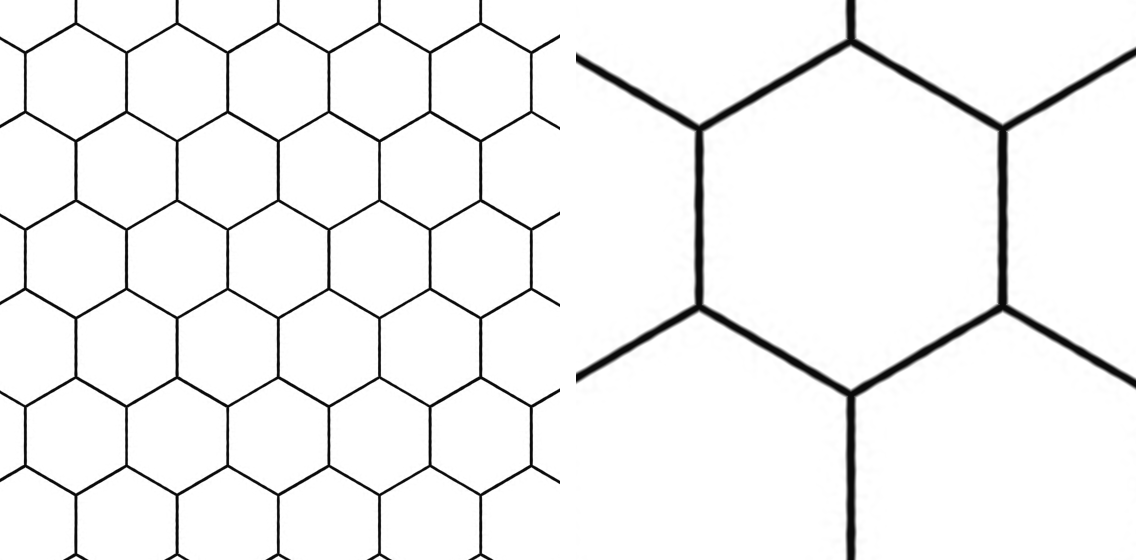
Left, the full canvas; right, a detail of the centre.
A Shadertoy shader for this pattern:

```glsl
const vec2  PITCH = vec2(0.1807, 0.1580);    // column and row spacing
const vec2  CENTRE = vec2(0.4970, 0.5370);   // centre of one cell
const float HALF_WIDTH = 0.0025;
const float SOFTNESS = 0.0014;               // blur of the line edge
const float EDGE_VARIATION = 0.10;           // width change from edge to edge
const float WOBBLE = 0.0005;                 // roughness along a line
const float WOBBLE_SCALE = 110.0;
const float SPECKLE = 0.05;                  // faint grey grain beside lines
const float SPECKLE_SCALE = 190.0;
const float SPECKLE_REACH = 0.026;
const vec3  PAPER = vec3(1.0);
const vec3  INK = vec3(0.04);
const float ROOT3 = 1.7320508;

float hash(vec2 cell) {
    uvec2 q = uvec2(ivec2(cell)) * uvec2(1597334673u, 3812015801u);
    uint n = (q.x ^ q.y) * 1597334673u;
    n = (n ^ (n >> 15)) * 2246822519u;
    return float((n ^ (n >> 13)) & 65535u) / 65535.0;
}

float cornerGradient(vec2 cell, vec2 offset) {
    float angle = 6.2831853 * hash(cell);
    return dot(vec2(cos(angle), sin(angle)), offset);
}

float gradientNoise(vec2 p) {
    vec2 i = floor(p), f = p - i;
    vec2 u = f * f * f * (f * (f * 6.0 - 15.0) + 10.0);
    vec2 e = vec2(1.0, 0.0);
    float low = mix(cornerGradient(i, f), cornerGradient(i + e, f - e), u.x);
    float high = mix(cornerGradient(i + e.yx, f - e.yx),
                     cornerGradient(i + e.xx, f - e.xx), u.x);
    return mix(low, high, u.y);
}

// Offset from the nearest centre of a unit-pitch hexagonal lattice
vec2 hexOffset(vec2 p) {
    vec2 period = vec2(1.0, ROOT3), h = 0.5 * period;
    vec2 a = mod(p + h, period) - h;
    vec2 b = mod(p, period) - h;
    return dot(a, a) < dot(b, b) ? a : b;
}

void mainImage(out vec4 fragColor, in vec2 fragCoord) {
    vec2 uv = fragCoord / iResolution.y;
    vec2 p = (uv - CENTRE) / PITCH * vec2(1.0, 0.5 * ROOT3);

    // Distance to the nearest cell wall
    vec2 g = hexOffset(p);
    vec2 side = vec2(g.x < 0.0 ? -1.0 : 1.0, g.y < 0.0 ? -1.0 : 1.0);
    vec2 slanted = vec2(0.5, 0.5 * ROOT3) * side;
    vec2 upright = vec2(side.x, 0.0);
    vec2 normal = dot(g, slanted) > dot(g, upright) ? slanted : upright;
    float dist = (0.5 - dot(g, normal)) * PITCH.x;

    // Both neighbouring cells share the wall's midpoint as its identity
    vec2 wall = round((p - g + 0.5 * normal) * vec2(4.0, 4.0 / ROOT3));
    float halfWidth = HALF_WIDTH * (1.0 + EDGE_VARIATION * (2.0 * hash(wall) - 1.0));
    halfWidth += WOBBLE * gradientNoise(uv * WOBBLE_SCALE);

    // Soft line over lightly grained paper
    float soft = max(SOFTNESS, 0.75 / iResolution.y);
    float line = 1.0 - smoothstep(halfWidth - soft, halfWidth + soft, dist);
    float grain = max(gradientNoise(uv * SPECKLE_SCALE), 0.0);
    grain *= 1.0 - smoothstep(0.0, SPECKLE_REACH, dist);
    fragColor = vec4(mix(PAPER - SPECKLE * grain, INK, line), 1.0);
}
```
